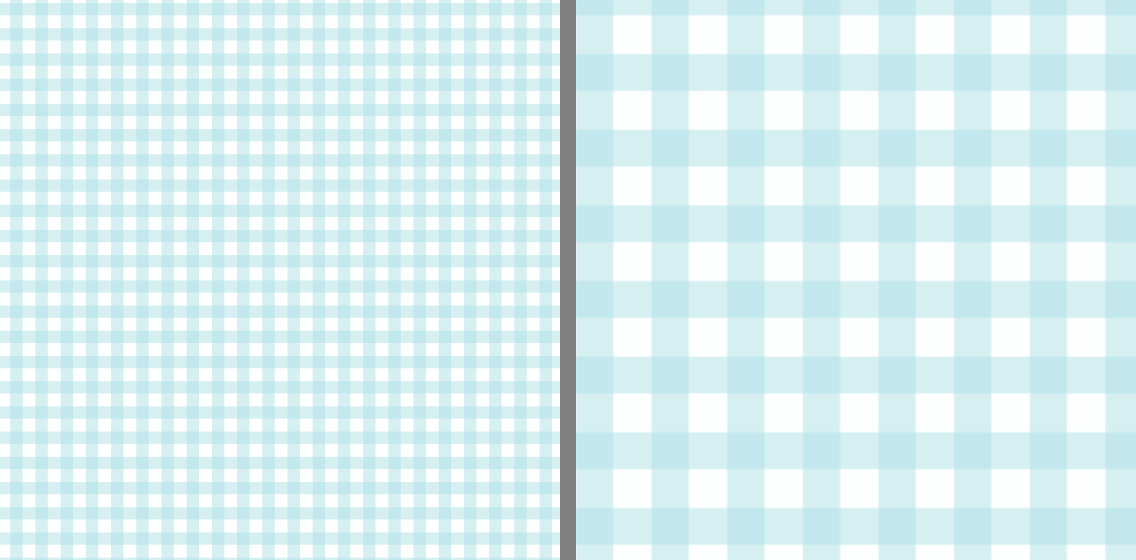
Left: the whole. Right: its middle third, enlarged.
This pattern is drawn by a three.js fragment shader. Its source:

```glsl
// Pale aqua gingham: two crossing sets of translucent stripes on white.
#define REPEATS 22.215                      // stripe periods across and up
#define STRIPE_WIDTH vec2(0.493, 0.487)     // upright, level; fraction of a period
#define FIRST_CENTER vec2(0.0293, 0.9836)   // centre of one upright and one level stripe
#define EDGE_SOFTNESS 0.03                  // least edge blur, fraction of a period
#define GROUND vec3(0.992, 1.0, 1.0)
#define SINGLE vec3(0.84, 0.94, 0.95)
#define CROSSING vec3(0.76, 0.91, 0.93)

varying vec2 vUv;

// Coverage of the upright (x) and level (y) stripes, with smoothed edges.
vec2 stripeCoverage(vec2 uv) {
  vec2 cell = (uv - FIRST_CENTER) * REPEATS;
  vec2 fromCenter = abs(fract(cell + 0.5) - 0.5);
  vec2 blur = max(fwidth(cell), vec2(EDGE_SOFTNESS));
  return clamp((0.5 * STRIPE_WIDTH - fromCenter) / blur + 0.5, 0.0, 1.0);
}

void main() {
  vec2 stripe = stripeCoverage(vUv);

  // One layer tints the ground; two layers give the deeper crossing squares.
  vec3 betweenLevels = mix(GROUND, SINGLE, stripe.x);
  vec3 onLevel = mix(SINGLE, CROSSING, stripe.x);
  gl_FragColor = vec4(mix(betweenLevels, onLevel, stripe.y), 1.0);
}
```
